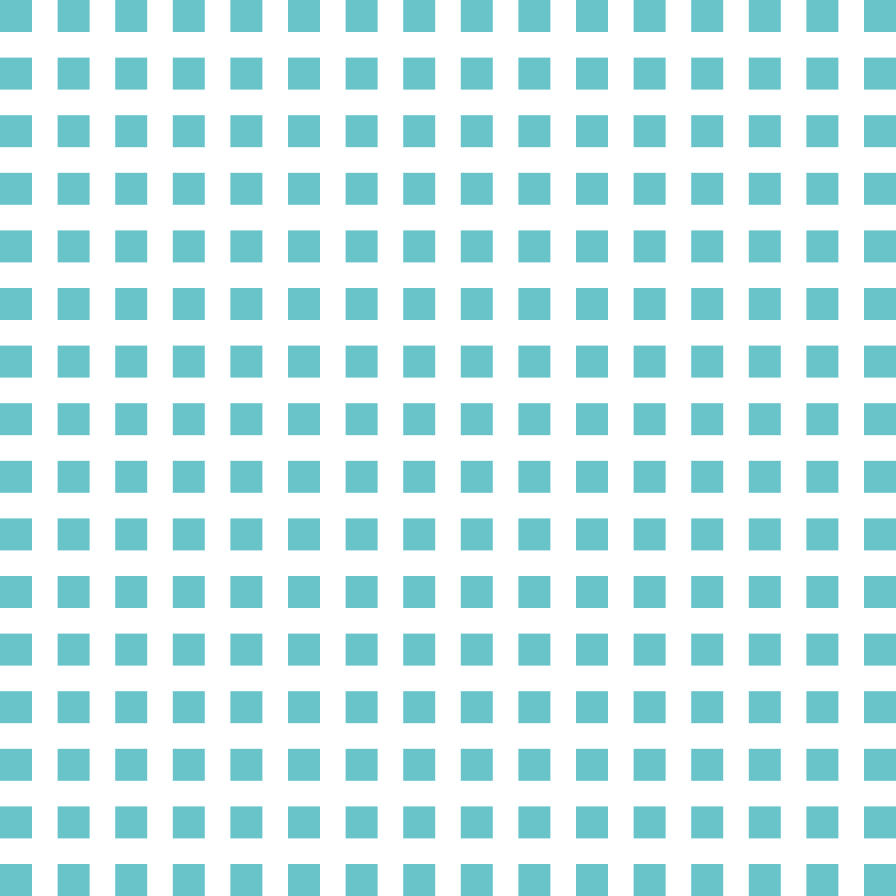
A Shadertoy shader for this pattern:

```glsl
// A 16 by 16 grid of flat teal squares on white, flush with all four canvas edges.
// The canvas is 140 units wide: squares of 5 units repeat every 9 units, and
// each axis is box filtered over one pixel to smooth the edges.

// Per-axis coverage of a square centred at zero
vec2 squareCoverage(vec2 offset, float halfSide, float pixelSize) {
    return clamp((halfSide - abs(offset)) / pixelSize + 0.5, 0.0, 1.0);
}

void mainImage(out vec4 fragColor, in vec2 fragCoord) {
    float pixelSize = 140.0 / min(iResolution.x, iResolution.y);
    vec2 position = fragCoord * pixelSize;

    // Repeat the cell; the shift puts the first square against the edge
    vec2 cellOffset = mod(position + 2.0, 9.0) - 4.5;
    vec2 coverage = squareCoverage(cellOffset, 2.5, pixelSize);

    // Teal squares over white
    vec3 white = vec3(1.0);
    vec3 teal = vec3(0.41, 0.77, 0.79);
    fragColor = vec4(mix(white, teal, coverage.x * coverage.y), 1.0);
}
```
